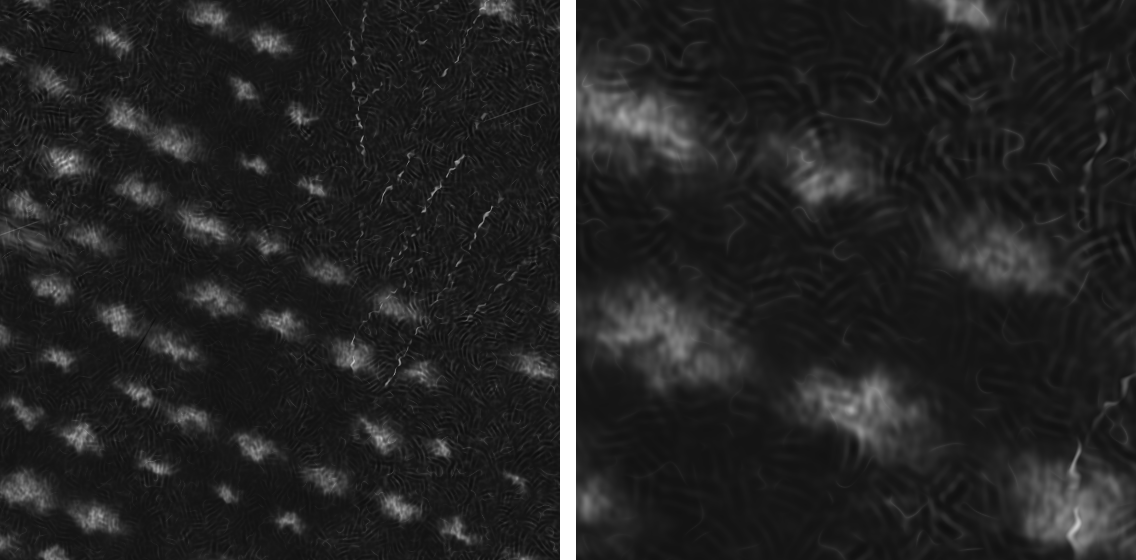
Left, the full canvas; right, a detail of the centre.
This texture is drawn by a Shadertoy shader. Its source:

```glsl
// Dark rippled film with rows of ragged pale oblique spots, broken bright filaments and faint scratches.

const float BASE_GREY = 0.080;
const float SPOT_GREY = 0.38;
const float FILAMENT_GREY = 0.50;
const float WEB_GREY = 0.20;
const float RIPPLE_GREY = 0.085;
const float GRAIN_GREY = 0.075;
const float SCRATCH_GREY = 0.12;
const vec2 LATTICE_ORIGIN = vec2(0.365, 0.609);
const vec2 LATTICE_ROW = vec2(0.117, -0.050);
const vec2 LATTICE_COLUMN = vec2(-0.083, -0.087);
const vec2 SPOT_RADII = vec2(0.038, 0.0195);
const float SPOT_ANGLE = -0.42;
const float RIPPLE_CELLS = 42.0;    // ripple patches across the canvas
const float RIPPLE_CYCLES = 2.5;    // waves per ripple patch
const int FILAMENTS = 18;
const int SCRATCHES = 6;
const float TAU = 6.2831853;

vec2 hash2(vec2 c) {
    vec3 q = fract(c.xyx * vec3(0.1031, 0.1030, 0.0973));
    q += dot(q, q.yzx + 33.33);
    return fract((q.xx + q.yz) * q.zy);
}

vec2 heading(float angle) { return vec2(cos(angle), sin(angle)); }

vec2 toLocal(vec2 d, float angle) {
    vec2 along = heading(angle);
    return vec2(dot(d, along), dot(d, vec2(-along.y, along.x)));
}

float cornerSlope(vec2 cell, vec2 d) { return dot(heading(TAU * hash2(cell).x), d); }

float gradientNoise(vec2 p) {
    vec2 i = floor(p), f = p - i;
    vec2 u = f * f * f * (f * (f * 6.0 - 15.0) + 10.0);
    vec2 e = vec2(1.0, 0.0);
    float low = mix(cornerSlope(i, f), cornerSlope(i + e, f - e), u.x);
    float high = mix(cornerSlope(i + e.yx, f - e.yx), cornerSlope(i + e.xx, f - e.xx), u.x);
    return 1.4 * mix(low, high, u.y);
}

vec2 noisePair(vec2 p) { return vec2(gradientNoise(p), gradientNoise(p + 50.0)); }

// Short wave packets of varied strength whose direction drifts over the canvas
float ripples(vec2 p) {
    vec2 cell = floor(p * RIPPLE_CELLS);
    float flow = 2.6 * gradientNoise(p * 3.5 + 7.0);
    float sum = 0.0;
    for (int k = 0; k < 9; k++) {
        vec2 id = cell + vec2(k % 3 - 1, k / 3 - 1);
        vec2 h = hash2(id + 40.0), g = hash2(id + 90.0);
        vec2 d = p * RIPPLE_CELLS - id - h;
        float cycles = RIPPLE_CYCLES * mix(0.8, 1.25, h.x);
        float phase = TAU * (cycles * dot(d, heading(flow + 2.0 * (g.x - 0.5))) + g.y);
        sum += mix(0.4, 1.4, h.y) * exp(-4.5 * dot(d, d)) * cos(phase);
    }
    return sum;
}

// Oblique lattice of ragged spots, thinned out on the upper right
float spots(vec2 p) {
    mat2 lattice = mat2(LATTICE_ROW, LATTICE_COLUMN);
    vec2 ragged = p + 0.014 * noisePair(p * 30.0) + 0.008 * noisePair(p * 75.0);
    vec2 cell = floor(inverse(lattice) * (p - LATTICE_ORIGIN) + 0.5);
    float sum = 0.0;
    for (int k = 0; k < 9; k++) {
        vec2 id = cell + vec2(k % 3 - 1, k / 3 - 1);
        vec2 h = hash2(id + 17.0), g = hash2(id + 63.0);
        vec2 centre = LATTICE_ORIGIN + lattice * (id + 0.28 * (h - 0.5));
        float clearing = 1.0 - smoothstep(0.8, 1.15, length((centre - vec2(0.80, 0.70)) / vec2(0.23, 0.28)));
        float present = step(g.x, mix(0.95, 0.75, centre.x) - 0.85 * clearing);
        float size = mix(0.55, 1.2, h.y) * mix(1.1, 0.8, centre.x);
        vec2 q = toLocal(ragged - centre, SPOT_ANGLE - 0.3 * (h.x - 0.5)) / (SPOT_RADII * size);
        q.y *= q.y < 0.0 ? 1.2 : 0.9;
        sum += present * mix(0.7, 1.1, g.y) * exp(-pow(dot(q, q), 1.1));
    }
    float grain = gradientNoise(p * vec2(100.0, 70.0)) + 0.9 * gradientNoise(p * vec2(190.0, 130.0));
    return sum * (1.0 + 0.4 * grain);
}

float strand(vec2 q, float halfLength, float halfWidth) {
    return smoothstep(halfWidth, 0.0, abs(q.y)) * smoothstep(halfLength, 0.6 * halfLength, abs(q.x));
}

// Wavering frayed threads on the right half
float filaments(vec2 p) {
    vec2 frayed = p + 0.005 * noisePair(p * 85.0);
    float sum = 0.0;
    for (int k = 0; k < FILAMENTS; k++) {
        float n = float(k);
        vec2 h = hash2(vec2(n, 5.0));
        vec2 centre = vec2(0.59, 0.27) + vec2(0.29, 0.72) * fract(vec2(0.755, 0.570) * (n + 0.5));
        float angle = mix(1.6, 0.87, smoothstep(0.63, 0.72, centre.x)) + 0.3 * (h.x - 0.5);
        vec2 q = toLocal(frayed - centre, angle);
        q.y += 0.007 * gradientNoise(vec2(q.x * 22.0, n * 3.7));
        float beads = smoothstep(-0.4, 0.5, gradientNoise(vec2(q.x * 85.0, n * 5.3)));
        float halfWidth = 0.0035 + 0.0018 * gradientNoise(p * 60.0);
        sum += mix(0.45, 1.0, h.x) * beads * strand(q, mix(0.04, 0.11, h.y), halfWidth);
    }
    return sum;
}

// Straight hairlines, light and dark
float scratches(vec2 p) {
    float sum = 0.0;
    for (int k = 0; k < SCRATCHES; k++) {
        vec2 h = hash2(vec2(k, 21.0)), g = hash2(vec2(k, 77.0));
        float tone = k % 2 == 0 ? 1.0 : -0.4;
        sum += tone * strand(toLocal(p - h, 2.4 * (g.x - 0.5)), mix(0.03, 0.09, g.y), 0.0022);
    }
    return sum;
}

void mainImage(out vec4 fragColor, in vec2 fragCoord) {
    vec2 p = fragCoord / iResolution.y;

    // Where the film is busy rather than smooth
    float patches = gradientNoise(p * 6.0 + 3.0) + 0.5 * gradientNoise(p * 15.0);
    float rightSide = smoothstep(0.45, 0.70, p.x + 0.1 * patches);
    float upperLeft = smoothstep(0.45, 0.08, p.x) * smoothstep(0.38, 0.65, p.y);
    float activity = clamp(0.30 + 0.38 * rightSide + 0.45 * upperLeft + 0.45 * patches, 0.2, 1.1);

    // Ripples, grain and broken web
    float wave = ripples(p);
    float grain = gradientNoise(p * 72.0 + 5.0) + 0.7 * gradientNoise(p * 140.0 + 19.0);
    float grey = BASE_GREY + 0.012 * gradientNoise(p * 14.0) + 0.014 * activity;
    grey += RIPPLE_GREY * activity * (max(wave, 0.0) + 0.35 * min(wave, 0.0));
    grey += GRAIN_GREY * activity * (max(grain, 0.0) + 0.3 * min(grain, 0.0));
    vec2 bent = p + 0.010 * noisePair(p * 32.0 + 9.0);
    float web = pow(max(1.0 - abs(gradientNoise(bent * 52.0)), 0.0), 11.0);
    grey += WEB_GREY * activity * web * smoothstep(0.0, 0.6, gradientNoise(p * 48.0 + 13.0));

    // Fibrous wedge at the left edge
    vec2 q = toLocal(p - vec2(0.04, 0.575), SPOT_ANGLE) + 0.006 * noisePair(p * 40.0);
    float fibres = 0.75 + 0.9 * gradientNoise(q * vec2(22.0, 120.0));
    vec2 wedge = q / vec2(0.09, 0.024);
    grey += 0.18 * fibres * exp(-pow(dot(wedge, wedge), 1.5));

    // Spots, filaments and scratches
    grey += SPOT_GREY * spots(p) * (1.0 + 0.12 * wave);
    grey += FILAMENT_GREY * filaments(p) + SCRATCH_GREY * scratches(p);
    fragColor = vec4(vec3(clamp(grey, 0.05, 0.8)), 1.0);
}
```
